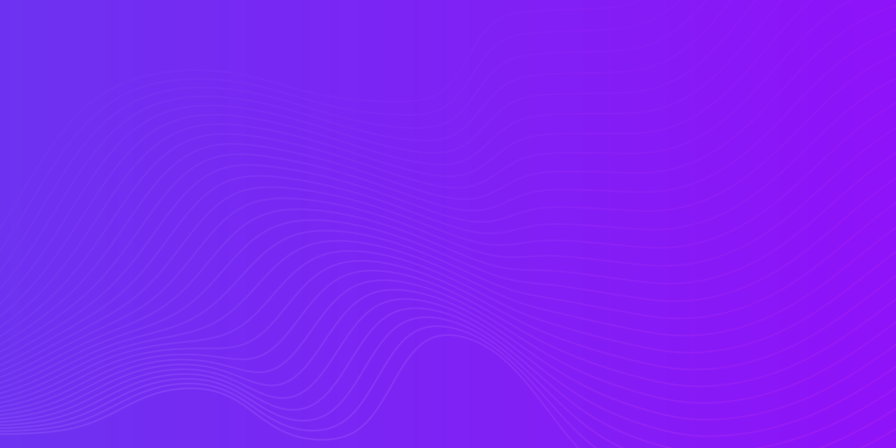
Write a WebGL 2 fragment shader that draws this background.

```glsl
#version 300 es
precision highp float;

uniform vec2 u_resolution;
out vec4 outColor;

const int LINE_COUNT = 28;
const float HALF_WIDTH = 0.0016;
const vec3 INDIGO = vec3(0.428, 0.197, 0.943);
const vec3 VIOLET = vec3(0.557, 0.072, 0.976);
const vec3 LILAC = vec3(0.660, 0.420, 1.000);
const vec3 MAGENTA = vec3(0.740, 0.170, 0.930);

// Smooth step of a given height; slope is (centre, width, height)
float slopeStep(float x, vec3 slope) {
    return slope.z * (0.5 + 0.5 * tanh((x - slope.x) / slope.y));
}

// One slope blended between the lowest and the highest line
float blendedStep(float x, float level, vec3 low, vec3 high) {
    return slopeStep(x, mix(low, high, level));
}

// Height of the line at a level from 0 (lowest) to 1 (highest)
float lineHeight(float x, float level) {
    float y = mix(0.03, 0.19, level);
    // Left hill and the dip behind it
    y += blendedStep(x, level, vec3(0.27, 0.11, 0.115), vec3(-0.05, 0.25, 0.25));
    y -= blendedStep(x, level, vec3(0.57, 0.09, 0.135), vec3(0.50, 0.16, 0.0));
    // Main crest, its far side gentler on the middle lines
    y += blendedStep(x, level, vec3(0.875, 0.075, 0.27), vec3(0.05, 0.17, 0.42));
    float fallCentre = mix(1.225, 0.62, level * sqrt(level));
    float fallWidth = 0.15 + 0.55 * level * (1.0 - level);
    y -= slopeStep(x, vec3(fallCentre, fallWidth, mix(0.40, 0.09, level)));
    // Small shelf, stronger toward the top
    vec3 shelf = mix(vec3(1.30, 0.10, 0.0), vec3(1.045, 0.06, 0.205), level);
    y += slopeStep(x, vec3(shelf.xy, shelf.z * level));
    y -= blendedStep(x, level, vec3(1.50, 0.09, 0.02), vec3(1.38, 0.09, 0.025));
    // Long climb at the right
    y += blendedStep(x, level, vec3(2.10, 0.32, 0.40), vec3(1.60, 0.15, 0.45));
    return y;
}

// Antialiased coverage of one line, measured across its slope
float lineCoverage(vec2 p, float level, float pixel) {
    float y = lineHeight(p.x, level);
    float slope = (lineHeight(p.x + pixel, level) - y) / pixel;
    float dist = abs(p.y - y) * inversesqrt(1.0 + slope * slope);
    return 1.0 - smoothstep(0.0, HALF_WIDTH + pixel, dist);
}

void main() {
    vec2 uv = gl_FragCoord.xy / u_resolution;
    vec2 p = vec2(2.0 * uv.x, uv.y);
    float pixel = 1.0 / u_resolution.y;

    vec3 color = mix(INDIGO, VIOLET, uv.x);
    vec3 lineColor = mix(LILAC, MAGENTA, smoothstep(0.25, 0.95, uv.x));

    // Family of lines, fading upward
    for (int i = 0; i < LINE_COUNT; i++) {
        float level = float(i) / float(LINE_COUNT - 1);
        float opacity = mix(0.29, 0.06, level);
        color = mix(color, lineColor, opacity * lineCoverage(p, level, pixel));
    }

    outColor = vec4(color, 1.0);
}
```
